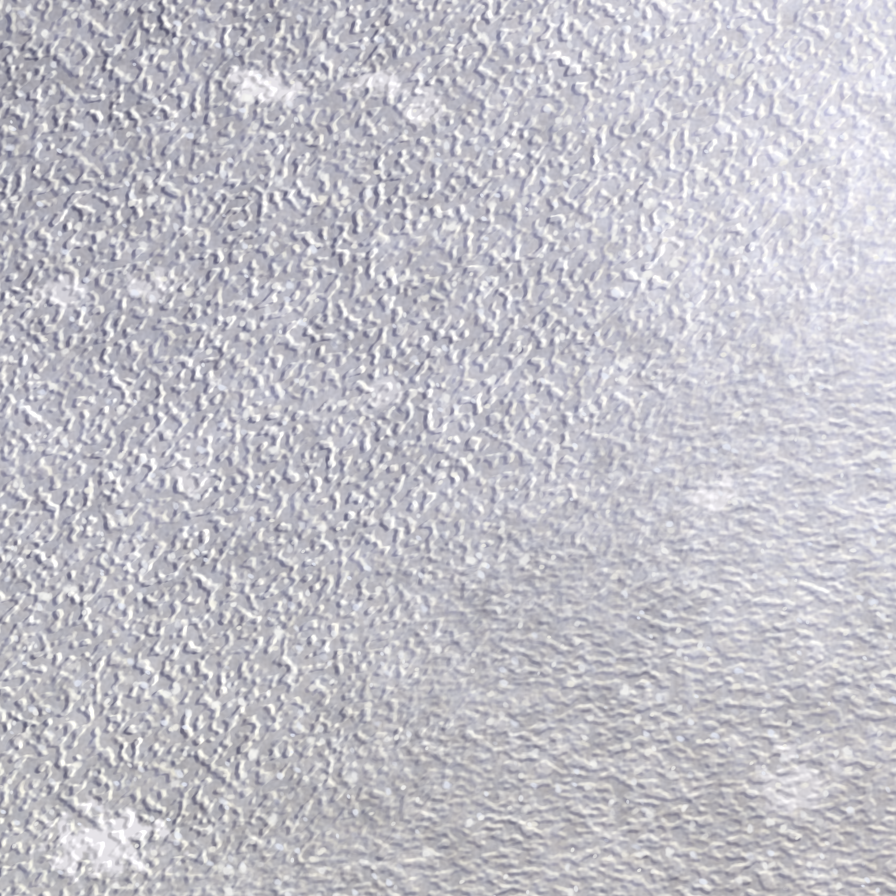
This texture is drawn by a Shadertoy shader. Its source:

```glsl
vec2 hash2(vec2 p) {
    vec3 q = fract(p.xyx * vec3(0.1031, 0.1030, 0.0973));
    q += dot(q, q.yzx + 33.33);
    return fract((q.xx + q.yz) * q.zy);
}

float gradientNoise(vec2 p) {
    vec2 cell = floor(p), f = fract(p);
    vec2 u = f * f * f * (f * (f * 6.0 - 15.0) + 10.0);
    vec4 corner;
    for (int k = 0; k < 4; k++) {
        vec2 o = vec2(k & 1, k >> 1);
        float angle = 6.2832 * hash2(cell + o + 200.0).x;
        corner[k] = dot(vec2(cos(angle), sin(angle)), f - o);
    }
    return mix(mix(corner.x, corner.y, u.x), mix(corner.z, corner.w, u.x), u.y);
}

float fbm(vec2 p) {
    return gradientNoise(p) + 0.5 * gradientNoise(p * 2.03 + 7.1) + 0.25 * gradientNoise(p * 4.1 + 3.7);
}

vec2 rotate(vec2 p, float a) {
    return vec2(cos(a) * p.x + sin(a) * p.y, cos(a) * p.y - sin(a) * p.x);
}

// Flat-topped pebbles, slightly slanted, with separate rims
float pebbleHeight(vec2 uv) {
    vec2 p = rotate(uv, 0.9);
    float n = gradientNoise(p * vec2(78.0, 104.0)) + 0.35 * gradientNoise(p * vec2(150.0, 170.0) + 31.0);
    return smoothstep(-0.08, 0.42, n);
}

// Short choppy horizontal ripples
float rippleHeight(vec2 uv) {
    vec2 p = rotate(uv, -0.08);
    float n = gradientNoise(p * vec2(58.0, 112.0) + 57.0) + 0.5 * gradientNoise(p * vec2(120.0, 185.0) + 11.0);
    return smoothstep(-0.25, 0.45, n);
}

// Small bright flecks scattered over a jittered grid; x is coverage, y is tint
vec2 flecks(vec2 uv, float density, float size) {
    vec2 p = uv * density, cell = floor(p), result = vec2(0.0);
    float ragged = 0.5 * gradientNoise(uv * 170.0);
    for (int j = -1; j <= 1; j++)
    for (int i = -1; i <= 1; i++) {
        vec2 id = cell + vec2(i, j);
        vec2 place = hash2(id + 17.0), kind = hash2(id + 83.0);
        vec2 d = rotate(p - id - place, 3.0 * kind.y) * vec2(0.85, 1.15);
        float radius = size * (0.6 + 0.8 * place.x);
        float cover = smoothstep(1.3, 0.4, length(d) / radius + ragged);
        cover *= smoothstep(0.76, 0.96, kind.x);
        if (cover > result.x) result = vec2(cover, kind.y);
    }
    return result;
}

// A few crumbly pale patches, the widest ones near the bottom
float patches(vec2 uv) {
    float cover = 0.0;
    float crumble = fbm(uv * 45.0);
    for (int i = 0; i < 11; i++) {
        vec2 place = hash2(vec2(i, 4.0)), shape = hash2(vec2(i, 29.0));
        vec2 d = (uv - place) * vec2(1.0 - 0.4 * shape.x, 1.2);
        float radius = mix(0.016, 0.03, shape.y) + 0.025 * smoothstep(0.3, 0.0, place.y);
        float edge = length(d) / radius + 1.2 * crumble;
        cover = max(cover, smoothstep(1.15, 0.5, edge) * (0.5 + 0.45 * shape.x));
    }
    return cover;
}

void mainImage(out vec4 fragColor, in vec2 fragCoord) {
    vec2 uv = fragCoord / iResolution.xy;

    // Broad light: dim at the upper left, glowing toward the upper right
    float glow = smoothstep(0.4, 1.1, uv.x) * smoothstep(-0.1, 0.95, uv.y);
    float light = 0.735 + 0.145 * glow + 0.025 * uv.x;
    light -= 0.055 * smoothstep(0.6, 0.0, uv.x) * smoothstep(0.4, 1.0, uv.y);
    light -= 0.025 * smoothstep(0.45, 0.0, uv.y) * smoothstep(0.2, 0.6, uv.x);
    light += 0.035 * fbm(uv * 5.0) + 0.05 * gradientNoise(uv * 17.0) + 0.06 * gradientNoise(uv * 38.0 + 5.0);

    // Embossed grain lit from the right and above, in stronger and weaker areas
    float ripple = smoothstep(-0.1, 0.35, uv.x - uv.y - 0.12 + 0.15 * gradientNoise(uv * 4.0));
    float pebble = pebbleHeight(uv), wave = rippleHeight(uv);
    float pebbleRelief = pebble - pebbleHeight(uv + vec2(0.0044, 0.0022));
    float rippleRelief = wave - rippleHeight(uv + vec2(0.0018, 0.0036));
    float relief = mix(pebbleRelief, 0.75 * rippleRelief, ripple);
    float strength = 0.235 * (1.0 - 0.45 * glow) * (1.1 - 0.2 * uv.x);
    strength *= 1.0 + 0.6 * gradientNoise(uv * 20.0 + 40.0);
    light += strength * relief;
    light += 0.04 * (mix(pebble, wave, ripple) - 0.5);
    light += 0.05 * gradientNoise(uv * 210.0);

    // Cool violet grey, more neutral toward the bottom
    float cool = mix(0.012, 0.034, smoothstep(0.0, 0.6, uv.y));
    vec3 color = light + vec3(0.0, -0.004, cool);
    color.r += 0.008 * smoothstep(0.4, 0.0, uv.y) * uv.x;
    color += 0.016 * gradientNoise(uv * 60.0 + 9.0) * vec3(1.0, 0.2, -1.0);
    color.b -= 0.06 * relief;

    // Pale patches keep part of the grain
    vec3 chalk = vec3(0.92, 0.91, 0.93) + 0.18 * relief;
    color = mix(color, chalk, patches(uv));

    // Glints, some faintly cream and some faintly blue
    vec2 fine = flecks(uv, 80.0, 0.28), coarse = flecks(uv + 3.3, 36.0, 0.17);
    vec3 fineTint = mix(vec3(0.96, 0.95, 0.91), vec3(0.92, 0.94, 0.99), fine.y);
    color = mix(color, fineTint, 0.8 * fine.x);
    color = mix(color, vec3(0.97, 0.97, 0.96), 0.85 * coarse.x);

    fragColor = vec4(clamp(color, 0.0, 1.0), 1.0);
}
```
